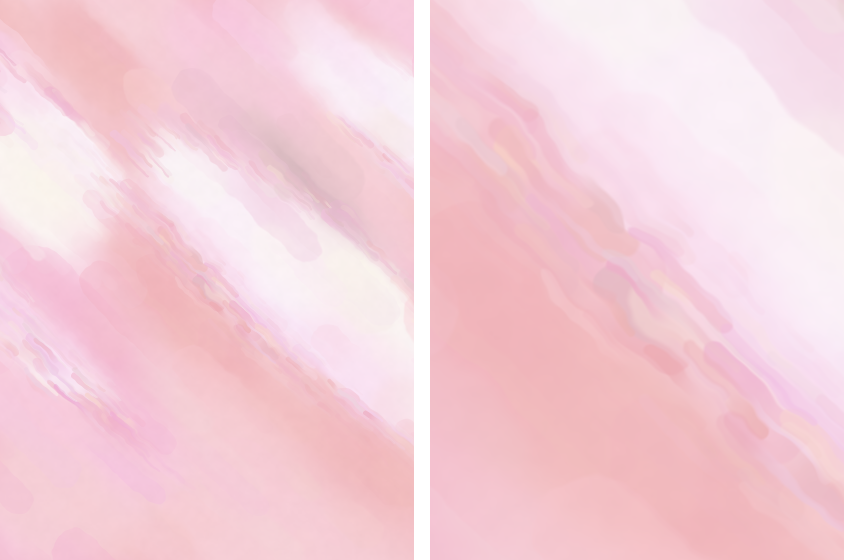
Left, the full canvas; right, a detail of the centre.
Give the GLSL for this background, as a Shadertoy shader.

```glsl
// Soft diagonal watercolour strokes in pink, salmon, lilac and creamy white.

const float STROKE_ANGLE = -0.77;
const float EDGE = 0.0011;          // sharpest stroke edge, in canvas heights
const float WOBBLE = 0.013;         // ragged outline of the washes
const float GRAIN = 0.016;
const float TINT_SPREAD = 0.06;     // colour change from stroke to stroke

const vec3 BLUSH  = vec3(0.962, 0.808, 0.838);
const vec3 PINK   = vec3(0.968, 0.795, 0.868);
const vec3 SALMON = vec3(0.942, 0.712, 0.728);
const vec3 ROSE   = vec3(0.945, 0.690, 0.795);
const vec3 LILAC  = vec3(0.978, 0.885, 0.950);
const vec3 WHITE  = vec3(0.980, 0.940, 0.970);
const vec3 CREAM  = vec3(0.980, 0.960, 0.930);
const vec3 TAUPE  = vec3(0.820, 0.705, 0.725);
const vec3 MAGENTA = vec3(0.890, 0.570, 0.800);
const vec3 CORAL  = vec3(0.890, 0.570, 0.620);
const vec3 PEACH  = vec3(0.970, 0.875, 0.790);

// Pale washes: centre along and across the strokes, then half extents
const int WASH_COUNT = 7;
const vec4 WASHES[WASH_COUNT] = vec4[](
    vec4(-0.10, 0.72, 0.25, 0.070), vec4(0.10, 0.79, 0.21, 0.075),
    vec4(-0.42, 0.53, 0.19, 0.075), vec4(-0.10, 1.08, 0.27, 0.075),
    vec4(-0.25, 0.34, 0.22, 0.055), vec4(0.23, 0.70, 0.20, 0.050),
    vec4(-0.50, 0.63, 0.17, 0.035));

float hash(vec2 p) {
    return fract(sin(dot(p, vec2(127.1, 311.7))) * 43758.5453);
}

float noise(vec2 p) {
    vec2 i = floor(p), f = fract(p);
    f = f * f * (3.0 - 2.0 * f);
    return mix(mix(hash(i), hash(i + vec2(1, 0)), f.x),
               mix(hash(i + vec2(0, 1)), hash(i + vec2(1, 1)), f.x), f.y);
}

float fbm(vec2 p) {
    return 0.55 * noise(p) + 0.3 * noise(p * 2.1 + 17.3) + 0.15 * noise(p * 4.3 + 5.1);
}

float wash(vec2 q, vec4 w) {
    vec2 d = (q - w.xy) / w.zw;
    return exp(-dot(d, d));
}

// Coverage of the pale washes
float paleness(vec2 q) {
    float sum = 0.5 * (noise(q * vec2(5.0, 13.0) + 4.0) - 0.45);
    for (int i = 0; i < WASH_COUNT; i++) sum += wash(q, WASHES[i]);
    return smoothstep(0.15, 0.75, sum);
}

// Where thin streaks gather: wash borders and two long creases
float seams(vec2 q, float pale) {
    float border = smoothstep(0.1, 0.8, 4.0 * pale * (1.0 - pale));
    border *= smoothstep(0.25, 0.6, noise(q * vec2(4.0, 8.0) + 9.0));
    float crease = wash(q, vec4(-0.06, 0.625, 0.32, 0.038)) + wash(q, vec4(-0.15, 0.33, 0.22, 0.035));
    return clamp(max(0.8 * border, 1.2 * crease), 0.0, 1.0);
}

// Broad colour of the paint at a place
vec3 pigment(vec2 q, float pale) {
    float warm = smoothstep(0.25, 0.6, noise(q * vec2(3.0, 6.5) + 31.0));
    float deep = smoothstep(0.4, 0.85, noise(q * vec2(4.0, 9.0) + 57.0));
    vec3 col = mix(mix(PINK, BLUSH, warm), mix(ROSE, SALMON, warm), 0.85 * deep);
    float salmon = wash(q, vec4(-0.05, 0.54, 0.22, 0.05)) + wash(q, vec4(0.36, 0.58, 0.20, 0.09));
    col = mix(col, SALMON, 0.9 * min(salmon, 1.0));
    col = mix(col, ROSE, 0.7 * wash(q, vec4(-0.14, 0.41, 0.16, 0.045)));
    float cream = wash(q, vec4(-0.42, 0.53, 0.18, 0.10)) + wash(q, vec4(0.11, 0.81, 0.17, 0.07));
    vec3 tint = mix(WHITE, LILAC, smoothstep(0.3, 0.7, noise(q * vec2(5.0, 11.0) + 83.0)));
    col = mix(col, mix(tint, CREAM, min(cream, 1.0)), pale);
    return mix(col, TAUPE, 0.85 * wash(q, vec4(-0.09, 0.878, 0.15, 0.032)));
}

vec3 accent(float pick) {
    vec3 vivid = mix(CORAL, MAGENTA, smoothstep(0.2, 0.4, pick));
    return mix(vivid, mix(TAUPE, PEACH, step(0.85, pick)), step(0.7, pick));
}

// One layer of round-headed strokes with fading tails; seam = 1 keeps them at the seams
vec3 strokes(vec3 col, vec2 q, float radius, float stretch, float opacity, float seam) {
    vec2 cell = radius * vec2(stretch + 1.2, 1.9);
    for (int k = 0; k < 9; k++) {
        vec2 id = floor(q / cell) + vec2(k % 3 - 1, k / 3 - 1);
        vec2 key = id + radius * 913.0;
        float a = hash(key), b = hash(key + 11.3), c = hash(key + 23.7), e = hash(key + 41.9);
        vec2 centre = (id + vec2(a, b)) * cell, d = q - centre;
        float r = radius * mix(0.4, 1.0, c);
        float halfLen = radius * stretch * mix(0.2, 0.95, e);
        float dist = length(vec2(max(abs(d.x) - halfLen, 0.0), d.y)) - r;
        float soft = mix(EDGE, r * 0.35, a * a * a);
        float cover = 1.0 - smoothstep(-soft, soft, dist);
        if (cover <= 0.0) continue;
        cover *= smoothstep(-halfLen - r, halfLen * 0.2, c < 0.6 ? d.x : -d.x);
        float gather = seams(centre, paleness(centre));
        vec2 origin = centre + (vec2(c, e) - 0.5) * vec2(0.10, 0.05 + radius);
        vec3 paint = pigment(origin, paleness(origin));
        paint += TINT_SPREAD * (vec3(c, a, e) - 0.55) * vec3(0.4, 1.3, 1.0);
        paint = mix(paint, accent(fract(a * 7.0 + e * 5.0)), gather * seam * (0.1 + 0.5 * c));
        col = mix(col, paint, cover * opacity * mix(0.4, 1.0, b) * mix(1.0, gather, seam));
    }
    return col;
}

void mainImage(out vec4 fragColor, in vec2 fragCoord) {
    vec2 p = fragCoord / iResolution.y;
    vec2 along = vec2(cos(STROKE_ANGLE), sin(STROKE_ANGLE));
    vec2 q = vec2(dot(p, along), dot(p, vec2(-along.y, along.x)));
    q.y += 0.03 * (noise(p * 2.5 + 5.0) - 0.5);
    q += WOBBLE * (vec2(fbm(p * 30.0), fbm(p * 30.0 + 70.0)) - 0.5);

    // Broad washes first, thin streaks last
    vec3 col = pigment(q, paleness(q));
    col = strokes(col, q, 0.070, 2.0, 0.65, 0.0);
    col = strokes(col, q, 0.038, 2.8, 0.55, 0.2);
    col = strokes(col, q, 0.018, 4.0, 0.75, 0.85);
    col = strokes(col, q, 0.009, 7.0, 0.85, 1.0);
    col = strokes(col, q, 0.0045, 11.0, 0.85, 1.0);
    col += GRAIN * (fbm(p * 70.0) - 0.5);
    fragColor = vec4(clamp(col, 0.0, 1.0), 1.0);
}
```
